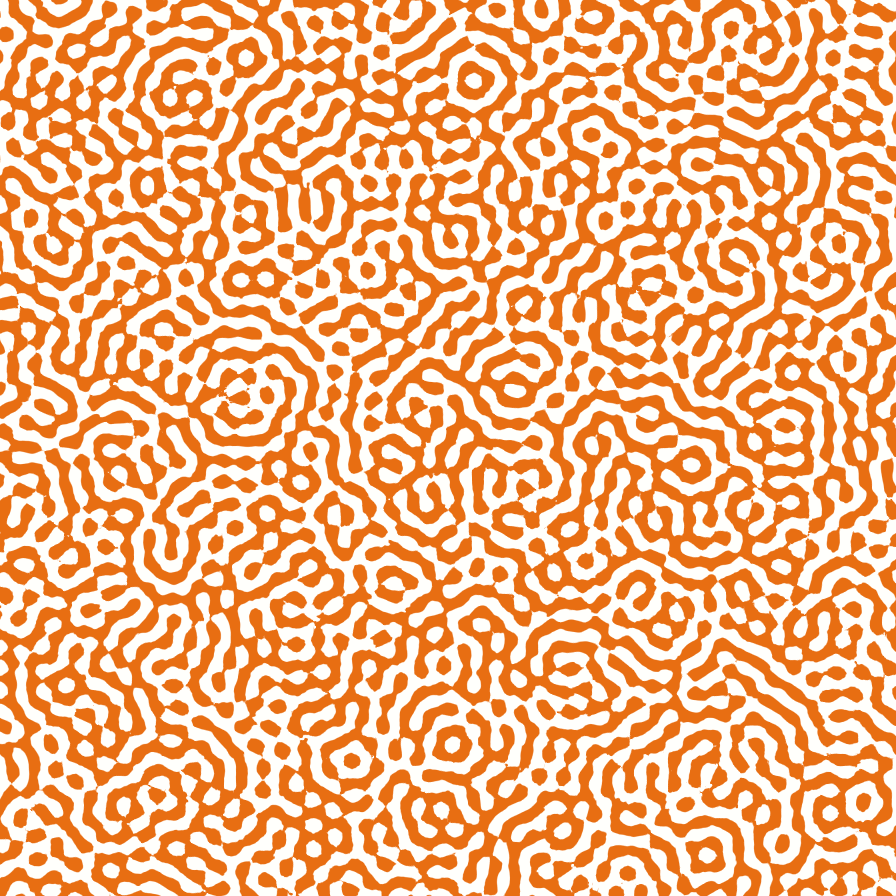
A Shadertoy shader for this pattern:

```glsl
const float PI = 3.14159265;
const vec3 ORANGE = vec3(0.91, 0.43, 0.07);
const vec3 WHITE = vec3(1.0, 1.0, 0.99);
const float PERIOD = 0.024;   // stripe spacing, in canvas heights
const int WAVES = 24;
const int TAPS = 37;          // 1 + 6 + 12 + 18

// Sine-free hash to [0, 1)
float hash(float n) {
    n = fract(n * 0.1031);
    n *= n + 33.33;
    n *= n + n;
    return fract(n);
}

// One tap on a ring: offset in stripe periods, then weight
vec3 ringTap(int index, int count, float radius, float weight) {
    float angle = 2.0 * PI * (float(index) + 0.5) / float(count);
    return vec3(radius * cos(angle), radius * sin(angle), weight);
}

// Band-pass stencil: bright core, dark surround, faint outer ring
vec3 stencilTap(int i) {
    if (i == 0) return vec3(0.0, 0.0, 1.0);
    if (i < 7) return ringTap(i - 1, 6, 0.27, 1.0);
    if (i < 19) return ringTap(i - 7, 12, 0.60, -1.0);
    return ringTap(i - 19, 18, 1.08, 0.3);
}

// Wave vector (xy) and phase (z) of one random plane wave
vec3 randomWave(int i, float seed) {
    float n = float(i) * 3.0 + seed;
    float angle = PI * (float(i) + hash(n)) / float(WAVES);
    float frequency = 2.0 * PI * (0.94 + 0.12 * hash(n + 1.0));
    return vec3(frequency * cos(angle), frequency * sin(angle), 2.0 * PI * hash(n + 2.0));
}

// Soft sign that evens out weak and strong crests
float saturate(float h, float softness) {
    return h / sqrt(h * h + softness);
}

// Isotropic wave field, saturated and then band-passed into a labyrinth
float labyrinth(vec2 p, float seed) {
    vec3 taps[TAPS];
    float heights[TAPS];
    for (int t = 0; t < TAPS; t++) {
        taps[t] = stencilTap(t);
        heights[t] = 0.0;
    }
    for (int w = 0; w < WAVES; w++) {
        vec3 wave = randomWave(w, seed);
        float phase = dot(wave.xy, p) + wave.z;
        for (int t = 0; t < TAPS; t++) {
            heights[t] += cos(phase + dot(wave.xy, taps[t].xy));
        }
    }
    float gain = sqrt(2.0 / float(WAVES));
    float sum = 0.0;
    for (int t = 0; t < TAPS; t++) {
        sum += taps[t].z * saturate(heights[t] * gain, 0.25);
    }
    return sum;
}

void mainImage(out vec4 fragColor, in vec2 fragCoord) {
    vec2 uv = fragCoord / iResolution.y;
    float field = labyrinth(uv / PERIOD, 17.0);

    // Edge about one output pixel wide
    float slope = length(vec2(dFdx(field), dFdy(field)));
    float edge = 0.8 * max(slope, 0.0001);
    float ink = smoothstep(-edge, edge, field);

    fragColor = vec4(mix(WHITE, ORANGE, ink), 1.0);
}
```
